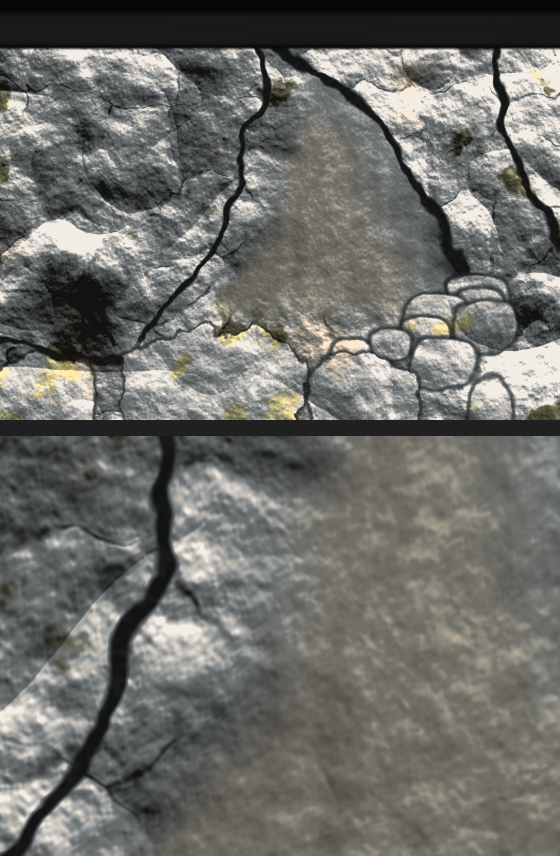
Top, the full canvas; bottom, a detail of the centre.
A Shadertoy shader for this texture:

```glsl
// A sunlit limestone cliff under a dark beam. Relief noise and warped Voronoi facets
// are lit from above; long curved fissures, a smooth slab and two rows of boulders
// shape the wall. A single light value is then mapped to cool shade or warm sun.

const vec2 SUN = vec2(0.35, 0.94);

float hash(vec2 p) {
    vec3 q = fract(p.xyx * 0.1031);
    q += dot(q, q.yzx + 33.33);
    return fract((q.x + q.y) * q.z);
}

float noise(vec2 p) {
    vec2 i = floor(p), f = fract(p);
    f = f * f * (3.0 - 2.0 * f);
    return mix(mix(hash(i), hash(i + vec2(1, 0)), f.x),
               mix(hash(i + vec2(0, 1)), hash(i + vec2(1, 1)), f.x), f.y);
}

float fbm(vec2 p) {
    float sum = 0.0, amp = 0.5;
    for (int i = 0; i < 5; i++) {
        sum += amp * noise(p);
        p = mat2(1.6, 1.2, -1.2, 1.6) * p + 17.3;
        amp *= 0.5;
    }
    return sum;
}

// Rounded bulges with creases, roughened by finer octaves
float relief(vec2 p) {
    float h = 0.0, amp = 1.0;
    p = p * 3.2 + 41.0;
    for (int i = 0; i < 7; i++) {
        float n = noise(p);
        h += amp * (i < 2 ? abs(2.0 * n - 1.0) : 1.5 * n);
        p = mat2(1.68, 1.26, -1.26, 1.68) * p + 9.7;
        amp *= 0.45;
    }
    return h;
}

float sunSlope(vec2 p) {
    return (relief(p) - relief(p + SUN * 0.004)) / 0.004;
}

// Broken faces: x is the light on the facet, y the distance to its border
vec2 facets(vec2 p) {
    vec2 cell = floor(p), id = cell, away = vec2(0);
    float first = 9.0, second = 9.0;
    for (int j = -1; j <= 1; j++)
    for (int i = -1; i <= 1; i++) {
        vec2 c = cell + vec2(i, j);
        vec2 d = p - c - vec2(hash(c + 3.1), hash(c + 57.7));
        float len = length(d);
        if (len < first) { second = first; first = len; id = c; away = d; }
        else second = min(second, len);
    }
    float gap = second - first;
    float light = 1.6 * (hash(id + 91.0) - 0.5) + 0.8 * dot(away, SUN);
    return vec2(light * smoothstep(0.0, 0.07, gap), gap);
}

float fissure(float offset, float width) {
    return 1.0 - smoothstep(width * 0.5, width + 0.003, abs(offset));
}

// Rounded block laid over the wall, with a dark gap around it
void boulder(inout float light, vec2 p, vec2 centre, vec2 size, float rough, float slope) {
    vec2 q = (p - centre) / size;
    vec2 a = abs(q);
    float d = pow(a.x * a.x * a.x + a.y * a.y * a.y, 1.0 / 3.0) + 0.55 * (rough - 0.48);
    float soft = 0.004 / min(size.x, size.y);
    float gap = 0.008 / min(size.x, size.y);
    light = mix(light, -2.3, 0.8 * (1.0 - smoothstep(1.0, 1.0 + gap + soft, d)));
    float face = 0.15 + 0.75 * q.y + 0.3 * q.x + 0.13 * slope + 1.2 * (rough - 0.48);
    light = mix(light, face, 1.0 - smoothstep(1.0 - soft, 1.0 + soft, d));
}

void mainImage(out vec4 fragColor, in vec2 fragCoord) {
    vec2 p = fragCoord / iResolution.y;
    vec2 warp = vec2(fbm(p * 6.0), fbm(p * 6.0 + 31.0)) - 0.48;
    float rough = fbm(p * 13.0 + 5.0);
    float slope = sunSlope(p + 0.03 * warp);

    // Signed offsets from the three long fissures
    float drop = 0.87 - p.y;
    float leftRift = p.x - 0.61 + 0.75 * pow(0.774 - p.y, 2.0) + 0.12 * warp.x;
    float midRift = p.x - 0.712 - 1.15 * drop + 0.8 * drop * drop + 0.14 * warp.y;
    float rightRift = p.x - 1.18 - 0.8 * drop * drop + 0.13 * warp.x;

    // Broken rock, shaded on the left and sunnier on the right and at the top
    vec2 facet = facets((p + 0.16 * warp) * vec2(5.0, 6.5));
    float light = 0.18 * slope + facet.x;
    light -= 1.4 * (1.0 - smoothstep(0.0, 0.05, facet.y)) * smoothstep(0.4, 0.6, rough);
    light += 0.4 * smoothstep(0.0, 0.05, midRift) + 0.45 * smoothstep(0.74, 0.86, p.y);
    light -= 0.35 * smoothstep(0.0, -0.2, leftRift) * smoothstep(0.85, 0.65, p.y);

    // Smooth slab with faint vertical streaks, shadowed by the overhang
    float slab = smoothstep(0.03, 0.16, leftRift) * smoothstep(0.0, -0.02, midRift)
               * smoothstep(0.2, 0.3, p.y);
    float streak = noise(vec2(p.x * 38.0, p.y * 3.0)) - 0.5;
    light = mix(light, 0.05 * slope + 0.5 * streak - 0.05, 0.88 * slab);
    light -= 0.9 * slab * smoothstep(-0.14, -0.01, midRift) * smoothstep(0.68, 0.4, p.y);

    // Hollow, mossy stains and open fissures
    vec2 hollow = (p - vec2(0.18, 0.26) + 0.2 * warp) / vec2(0.12, 0.09);
    light -= 2.0 * exp(-dot(hollow, hollow));
    float moss = smoothstep(0.62, 0.68, fbm(p * 9.0 + 70.0)) * (1.0 - slab);
    light -= 1.5 * moss;
    float crack = fissure(leftRift, 0.011 * rough + 0.002) * smoothstep(0.16, 0.2, p.y);
    crack = max(crack, fissure(midRift, 0.035 * rough) * smoothstep(0.22, 0.28, p.y));
    crack = max(crack, fissure(rightRift, 0.028 * rough));
    crack = max(crack, fissure(p.y - 0.165 + 0.1 * warp.y, 0.02 * rough)
                       * smoothstep(0.4, 0.34, p.x));
    light = mix(light, -2.5, crack);

    // Small heaped blocks, then the large front row
    for (int i = 0; i < 9; i++) {
        float k = float(i);
        vec2 centre = vec2(0.76 + 0.4 * hash(vec2(k, 2.0)), 0.31 - 0.022 * k);
        boulder(light, p, centre, vec2(0.065, 0.05) * (0.6 + 0.6 * hash(vec2(k, 8.0))), rough, slope);
    }
    for (int i = 0; i < 4; i++) {
        float k = float(i), swell = sin(k * 1.6);
        boulder(light, p, vec2(0.1 + 0.43 * k - 0.025 * k * k, 0.0),
                vec2(0.14 + 0.09 * swell, 0.15 + 0.06 * swell), rough, slope);
    }

    // Light to stone colour: cool in shade, warm in sun, with ochre and slab tints
    light += 0.35 * (noise(p * 190.0) - 0.5);
    float tone = clamp(0.455 + (light < 0.0 ? 0.15 : 0.33) * light, 0.07, 0.94);
    vec3 stone = tone * mix(vec3(0.97, 1.01, 1.02), vec3(1.01, 0.99, 0.955),
                            smoothstep(0.5, 0.75, tone));
    float ochre = smoothstep(0.6, 0.72, fbm(p * 5.0 + 23.0)) * 0.6;
    float tan_ = slab * smoothstep(0.06, 0.16, leftRift) * smoothstep(-0.06, -0.18, midRift);
    stone *= mix(vec3(1), vec3(1.08, 0.97, 0.82), max(ochre, 0.6 * tan_));
    stone *= mix(vec3(1), vec3(1.05, 1.0, 0.75), moss);

    // Dark beam across the top with a dim lower face
    float band = smoothstep(0.885, 0.9, p.y) * smoothstep(0.98, 0.955, p.y);
    vec3 beam = mix(vec3(0.025), vec3(0.11, 0.105, 0.1), band * (0.8 + 0.2 * noise(p * vec2(4, 60))));
    fragColor = vec4(mix(stone, beam, smoothstep(0.879, 0.889, p.y)), 1.0);
}
```
